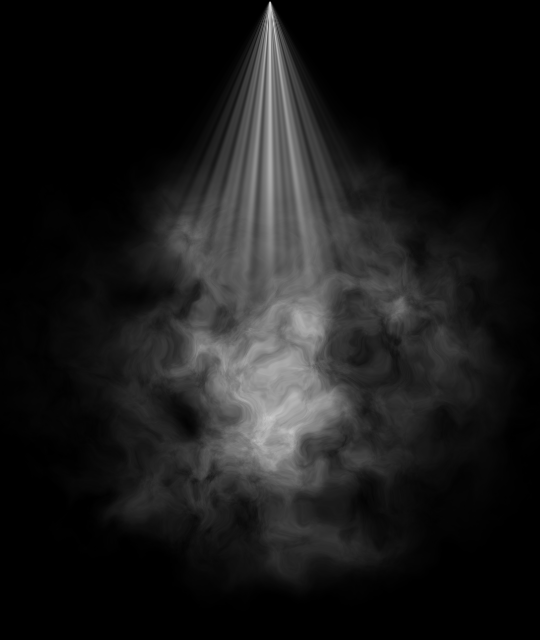
A Shadertoy shader for this background:

```glsl
// A spotlight fan falls from the top centre into a drifting cloud of smoke.
// The fan is a cosine pattern over the slope from its apex; the smoke is soft
// shaded puffs broken up by layered, domain-warped cellular noise.

const vec2 APEX = vec2(0.0, 0.002);
const vec3 LIGHT_COLOR = vec3(1.0);
const float TAU = 6.28318;

vec3 hash3(vec2 cell) {
    vec3 q = vec3(dot(cell, vec2(127.1, 311.7)),
                  dot(cell, vec2(269.5, 183.3)),
                  dot(cell, vec2(419.2, 371.9)));
    return fract(sin(q) * 43758.55);
}

// Smooth cellular noise: random tones blended around jittered cell points.
float cellNoise(vec2 p) {
    vec2 base = floor(p);
    float tone = 0.0, total = 0.0;
    for (int j = -1; j <= 1; j++)
    for (int i = -1; i <= 1; i++) {
        vec2 cell = base + vec2(i, j);
        vec3 rnd = hash3(cell);
        vec2 toPoint = cell + 0.15 + 0.7 * rnd.xy - p;
        float weight = exp(-4.5 * dot(toPoint, toPoint));
        tone += weight * rnd.z;
        total += weight;
    }
    return tone / total;
}

float layeredNoise(vec2 p, int octaves) {
    float sum = 0.0, gain = 0.5, total = 0.0;
    for (int i = 0; i < octaves; i++) {
        sum += gain * cellNoise(p);
        total += gain;
        gain *= 0.62;
        p = mat2(1.6, 1.2, -1.2, 1.6) * p + 7.3;
    }
    return sum / total;
}

float puff(vec2 p, vec2 center, vec2 radius) {
    vec2 q = (p - center) / radius;
    return exp(-dot(q, q));
}

// Light fan; p.y is the distance down from the top edge.
float lightFan(vec2 p) {
    float depth = max(p.y - APEX.y, 0.0);
    float slope = (p.x - APEX.x) / (depth + 0.003);

    // Rays are narrow on the left and broader on the right.
    float phase = (slope + 0.01) / 0.095;
    phase *= phase > 0.0 ? 0.56 : 1.0;
    float rays = 0.78 + 0.2 * cos(TAU * phase)
               + 0.08 * sin(slope * 137.0 + 1.0)
               + 0.06 * sin(slope * 83.0 + 2.0);
    rays = mix(0.9, rays, smoothstep(0.0, 0.04, depth));

    float core = exp(-pow((slope - 0.02) / 0.27, 2.0));
    float halo = exp(-pow(abs(slope) / 0.47, 4.0));
    float spread = 0.8 * core + 0.2 * halo;
    float along = 0.6 + 0.45 * exp(-depth / 0.07);
    float fade = 1.0 - smoothstep(0.25, 0.57, depth);
    return rays * spread * along * fade * smoothstep(-0.001, 0.002, p.y - APEX.y);
}

float smokeDensity(vec2 p) {
    // Broad haze and bright centre
    float d = 0.11 * puff(p, vec2(0.0, 0.57), vec2(0.31, 0.24));
    d += 0.36 * puff(p, vec2(-0.01, 0.56), vec2(0.15, 0.13));
    d += 0.10 * puff(p, vec2(-0.09, 0.55), vec2(0.06, 0.05));
    d += 0.10 * puff(p, vec2(0.01, 0.63), vec2(0.05, 0.05));
    // Upper shoulders and right bank
    d += 0.20 * puff(p, vec2(-0.12, 0.365), vec2(0.06, 0.075));
    d += 0.09 * puff(p, vec2(0.15, 0.32), vec2(0.06, 0.08));
    d += 0.22 * puff(p, vec2(0.19, 0.49), vec2(0.12, 0.12));
    // Lower billows
    d += 0.20 * puff(p, vec2(-0.09, 0.76), vec2(0.14, 0.07));
    d += 0.22 * puff(p, vec2(0.07, 0.72), vec2(0.12, 0.07));
    d += 0.14 * puff(p, vec2(0.05, 0.85), vec2(0.12, 0.06));
    // Dark hollows
    d -= 0.20 * puff(p, vec2(-0.12, 0.635), vec2(0.03, 0.05));
    d -= 0.13 * puff(p, vec2(0.15, 0.56), vec2(0.04, 0.05));
    d -= 0.10 * puff(p, vec2(-0.18, 0.46), vec2(0.05, 0.04));
    d -= 0.10 * puff(p, vec2(0.10, 0.79), vec2(0.06, 0.025));
    return max(d, 0.0);
}

void mainImage(out vec4 fragColor, in vec2 fragCoord) {
    // Height units: x from the centre, y down from the top
    vec2 p = vec2(fragCoord.x - 0.5 * iResolution.x,
                  iResolution.y - fragCoord.y) / iResolution.y;

    // Warped noise frays the puffs and textures them.
    vec2 warp = vec2(layeredNoise(p * 9.0, 3),
                     layeredNoise(p * 9.0 + 31.0, 3)) - 0.5;
    float billow = layeredNoise(p * 11.0 + warp * 1.2 + 4.0, 6);
    float texture01 = clamp(1.0 + 2.4 * (billow - 0.5), 0.0, 2.0);
    float smoke = smokeDensity(p + 0.09 * warp) * texture01;
    smoke = max(smoke - 0.012, 0.0);

    // Screen blend of smoke and light
    float glow = 1.0 - (1.0 - min(smoke, 1.0)) * (1.0 - min(lightFan(p), 1.0));
    fragColor = vec4(LIGHT_COLOR * glow, 1.0);
}
```
